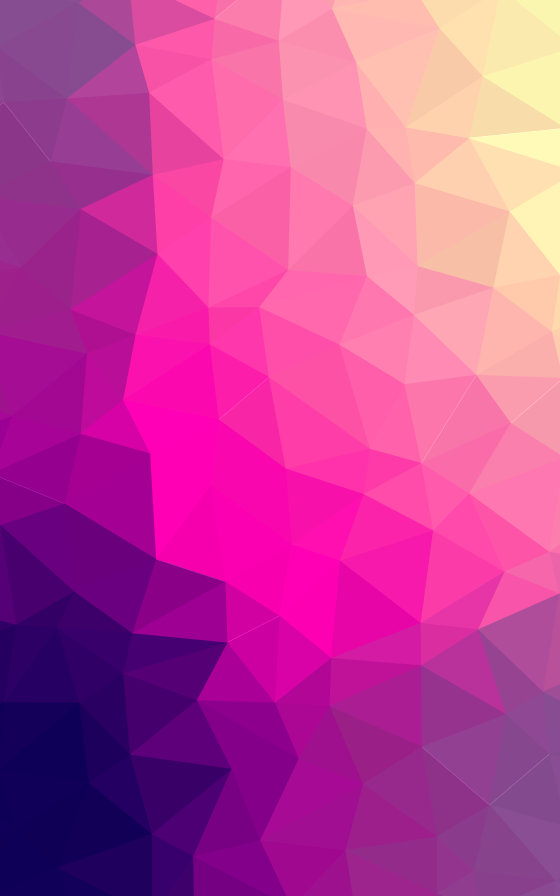
Write a WebGL 1 fragment shader that draws this background.

```glsl
precision highp float;

// Low-poly backdrop: a staggered, jittered grid is split into triangles, each
// with one flat colour from a smooth field. The field joins a warm diagonal
// ramp (magenta to cream) with a cool ramp (navy to mauve) at left and bottom.

#define GRID vec2(8.0, 12.6)  // cells across and up
#define JITTER 0.31           // vertex shift, in cells
#define STAGGER 0.5           // rise of every other column, in cells
#define SHADE 0.06            // brightness spread between facets
#define DRIFT 0.05            // spread of the colour sampling point
#define SEAM_SHARE 0.035      // share of facets with a light seam
#define SEAM_LIGHT 0.16       // strength of a seam

uniform vec2 u_resolution;

// Whole-number keys keep the sine argument exact, so cells agree on corners
float hash(vec2 key) {
  return fract(sin(dot(key, vec2(127.0, 311.0))) * 43758.5453);
}

float span(float a, float b, float x) {
  return clamp((x - a) / (b - a), 0.0, 1.0);
}

// Magenta through rose and peach to cream
vec3 warmRamp(float t) {
  vec3 c = mix(vec3(1.0, 0.0, 0.70), vec3(1.0, 0.29, 0.65), span(0.0, 0.3, t));
  c = mix(c, vec3(1.0, 0.58, 0.70), span(0.3, 0.6, t));
  c = mix(c, vec3(1.0, 0.79, 0.67), span(0.6, 0.8, t));
  return mix(c, vec3(1.0, 0.98, 0.70), span(0.8, 1.0, t));
}

// Navy through violet and plum to mauve
vec3 coolRamp(float s) {
  vec3 c = mix(vec3(0.06, 0.0, 0.34), vec3(0.21, 0.0, 0.41), span(0.17, 0.3, s));
  c = mix(c, vec3(0.65, 0.0, 0.59), span(0.3, 0.51, s));
  c = mix(c, vec3(0.61, 0.12, 0.54), span(0.51, 0.66, s));
  return mix(c, vec3(0.53, 0.30, 0.57), span(0.66, 0.96, s));
}

// Smooth colour field over the unit canvas
vec3 field(vec2 uv) {
  uv = clamp(uv, 0.0, 1.0);
  float diagonal = dot(uv, vec2(1.04, 0.86)) - 0.835;
  diagonal += 0.1 * sin(6.2832 * (uv.y - 0.5));
  float corner = pow(dot(uv * uv, uv) + 1e-5, 1.0 / 3.0);
  float warmth = smoothstep(0.11, 0.32, uv.x - 0.1 * (uv.y - 0.6))
               * smoothstep(0.15, 0.35, uv.y - 0.1 * (uv.x - 0.5))
               * smoothstep(0.37, 0.52, corner);
  return mix(coolRamp(corner), warmRamp(diagonal), warmth);
}

vec2 vertex(vec2 id) {
  vec2 shift = vec2(hash(id), hash(id + vec2(53.0, 17.0))) - 0.5;
  return id + 2.0 * JITTER * shift + vec2(0.0, STAGGER * mod(id.x, 2.0));
}

// Distance to the line a-b, positive on its left
float edge(vec2 p, vec2 a, vec2 b) {
  vec2 d = normalize(b - a);
  return d.x * (p.y - a.y) - d.y * (p.x - a.x);
}

// Facet colour times coverage, with the coverage in alpha
vec4 facet(vec2 p, vec2 a, vec2 b, vec2 c, vec2 key, float pixel) {
  float side = sign(edge(c, a, b));
  vec3 edges = side * vec3(edge(p, a, b), edge(p, b, c), edge(p, c, a));
  float inside = min(edges.x, min(edges.y, edges.z));
  float cover = clamp(inside / pixel + 0.5, 0.0, 1.0);
  if (cover <= 0.0) return vec4(0.0);

  float pick = hash(key + vec2(7.0, 91.0));
  vec2 drift = DRIFT * (vec2(hash(key + 131.0), hash(key + 211.0)) - 0.5);
  vec3 color = field((a + b + c) / 3.0 / GRID + drift);
  color *= 1.0 + SHADE * (pick - 0.5);
  float seam = clamp(1.0 - abs(edges.x) / pixel, 0.0, 1.0);
  color += SEAM_LIGHT * seam * step(pick, SEAM_SHARE);
  return vec4(color, 1.0) * cover;
}

void main() {
  vec2 p = gl_FragCoord.xy / u_resolution * GRID;
  float pixel = max(GRID.x / u_resolution.x, GRID.y / u_resolution.y);
  vec2 home = floor(p);
  vec4 sum = vec4(0.0);

  // Shifted corners let facets of the neighbouring cells reach this one
  for (int j = -2; j <= 1; j++) {
    for (int i = -1; i <= 1; i++) {
      vec2 id = home + vec2(float(i), float(j));
      vec2 a = vertex(id);
      vec2 b = vertex(id + vec2(1.0, 0.0));
      vec2 c = vertex(id + vec2(1.0, 1.0));
      vec2 d = vertex(id + vec2(0.0, 1.0));
      vec2 key = 2.0 * id;
      vec2 twin = key + vec2(1.0, 0.0);
      // Split each cell along its shorter diagonal
      if (distance(a, c) < distance(b, d)) {
        sum += facet(p, a, c, b, key, pixel) + facet(p, a, c, d, twin, pixel);
      } else {
        sum += facet(p, b, d, a, key, pixel) + facet(p, b, d, c, twin, pixel);
      }
    }
  }
  vec3 color = sum.a > 0.0 ? sum.rgb / sum.a : field(p / GRID);
  gl_FragColor = vec4(color, 1.0);
}
```
